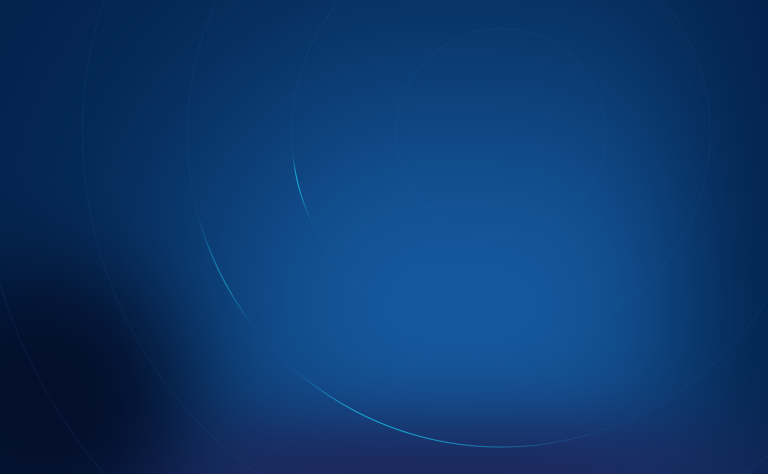
Write a Shadertoy shader that draws this background.

```glsl
// Deep blue backdrop: a broad soft glow, a violet floor and a dark corner,
// overlaid with faint concentric rings, three stretches of which light up.
// Lengths are in canvas heights; arc angles are degrees from straight down.

const vec3 EDGE_BLUE = vec3(0.008, 0.130, 0.290);
const vec3 GLOW_BLUE = vec3(0.082, 0.345, 0.615);
const vec3 FLOOR_VIOLET = vec3(0.110, 0.155, 0.365);
const vec3 CORNER_NAVY = vec3(0.012, 0.055, 0.165);
const vec3 RING_BLUE = vec3(0.110, 0.420, 0.700);
const vec3 ARC_CYAN = vec3(0.090, 0.690, 0.860);

const float DESIGN_ASPECT = 1.6203;
const vec2 GLOW_CENTER = vec2(0.93, 0.35);
const float GLOW_LEFT = 0.62;
const float GLOW_RIGHT = 0.56;
const float GLOW_HEIGHT = 0.62;
const float FLOOR_CENTER = 0.91;
const vec2 FLOOR_SIZE = vec2(0.75, 0.135);
const vec2 CORNER_CENTER = vec2(0.095, 0.156);
const float CORNER_RADIUS = 0.305;

const vec2 RING_CENTER = vec2(1.057, 0.719);
const float RING_STEP = 0.2207;
const int RING_COUNT = 5;
const float RING_HALF_WIDTH = 0.0010;
const float RING_ALPHA = 0.13;
const float ARC_HALF_WIDTH = 0.0014;

// Bell falloff; a higher power gives a flatter middle
float bell(float x, float size, float power) {
    return exp(-pow(abs(x) / size, power));
}

// Antialiased thin line, dimmed when narrower than a pixel
float stroke(float dist, float halfWidth, float pixel) {
    float peak = min(1.0, 2.0 * halfWidth / pixel);
    return peak * (1.0 - smoothstep(0.0, max(halfWidth, 0.5 * pixel) + 0.5 * pixel, abs(dist)));
}

// Brightness along an arc: rises from start to peak, fades toward end
float fade(float angle, float start, float peak, float end) {
    return smoothstep(start, peak, angle) * (1.0 - smoothstep(peak, end, angle));
}

vec3 background(vec2 p) {
    vec2 g = p - GLOW_CENTER;
    float across = g.x < 0.0 ? bell(g.x, GLOW_LEFT, 2.2) : bell(g.x, GLOW_RIGHT, 3.6);
    vec3 color = mix(EDGE_BLUE, GLOW_BLUE, across * bell(g.y, GLOW_HEIGHT, 2.0));

    float ground = bell(p.x - FLOOR_CENTER, FLOOR_SIZE.x, 3.0) * bell(p.y, FLOOR_SIZE.y, 2.0);
    color = mix(color, FLOOR_VIOLET, 0.95 * ground);

    float corner = bell(length(p - CORNER_CENTER), CORNER_RADIUS, 3.0);
    return mix(color, CORNER_NAVY, 0.97 * corner);
}

void mainImage(out vec4 fragColor, in vec2 fragCoord) {
    float pixel = 1.0 / iResolution.y;
    vec2 p = fragCoord * pixel;
    p.x *= DESIGN_ASPECT * iResolution.y / iResolution.x;
    vec3 color = background(p);

    // Faint concentric rings
    vec2 q = p - RING_CENTER;
    float radius = length(q);
    for (int i = 1; i <= RING_COUNT; i++) {
        float ring = stroke(radius - float(i) * RING_STEP, RING_HALF_WIDTH, pixel);
        color = mix(color, RING_BLUE, RING_ALPHA * ring);
    }

    // Lit stretches on the second and third rings
    float angle = degrees(atan(q.x, -q.y));
    float inner = 0.90 * fade(angle, -85.0, -77.0, -64.0);
    float outer = 0.60 * fade(angle, -76.0, -63.0, -51.0)
                + 0.85 * fade(angle, -43.0, -25.0, 22.0);
    float lit = inner * stroke(radius - 2.0 * RING_STEP, ARC_HALF_WIDTH, pixel)
              + outer * stroke(radius - 3.0 * RING_STEP, ARC_HALF_WIDTH, pixel);
    color = mix(color, ARC_CYAN, lit);

    fragColor = vec4(color, 1.0);
}
```
